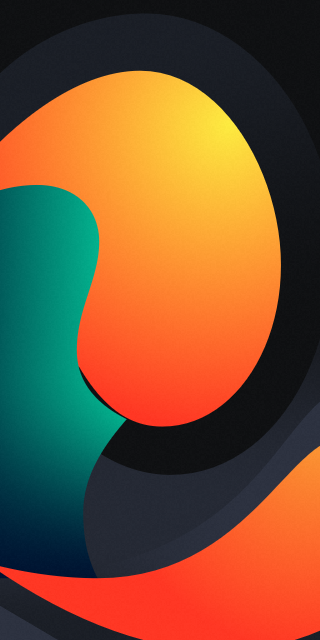
A Shadertoy shader for this background:

```glsl
// Overlapping glossy blobs on a dark ground: a slate halo, a sunny blob,
// a teal ribbon and an orange wave. Each outline is a closed path of cubic
// curves, filled by signed distance; canvas units are 100 wide, 200 high.

const int CURVE_STEPS = 24;

const vec3 BLACK  = vec3(0.060, 0.065, 0.072);
const vec3 SLATE  = vec3(0.145, 0.162, 0.205);
const vec3 STEEL  = vec3(0.175, 0.195, 0.250);
const vec3 SHADOW = vec3(0.105, 0.120, 0.150);
const vec3 YELLOW = vec3(0.990, 0.920, 0.250);
const vec3 AMBER  = vec3(0.980, 0.600, 0.200);
const vec3 RED    = vec3(1.000, 0.215, 0.140);
const vec3 TEAL   = vec3(0.010, 0.690, 0.550);
const vec3 NAVY   = vec3(0.000, 0.070, 0.190);

// Pen state: sample point, current pen position, squared distance, side
struct Path { vec2 p; vec2 pen; float dist2; float side; };

Path moveTo(vec2 p, vec2 start) {
    return Path(p, start, 1e6, -1.0);
}

void lineTo(inout Path path, vec2 b) {
    vec2 a = path.pen, e = b - a, w = path.p - a;
    vec2 q = w - e * clamp(dot(w, e) / max(dot(e, e), 1e-6), 0.0, 1.0);
    path.dist2 = min(path.dist2, dot(q, q));
    if ((a.y > path.p.y) != (b.y > path.p.y) && w.x < e.x * w.y / e.y)
        path.side = -path.side;
    path.pen = b;
}

void curveTo(inout Path path, vec2 b, vec2 c, vec2 d) {
    vec2 a = path.pen;
    for (int i = 1; i <= CURVE_STEPS; i++) {
        float t = float(i) / float(CURVE_STEPS), s = 1.0 - t;
        lineTo(path, s*s*s*a + 3.0*s*s*t*b + 3.0*s*t*t*c + t*t*t*d);
    }
}

// Close the path and return its smooth coverage
float fill(Path path, vec2 start, float pixel) {
    lineTo(path, start);
    return clamp(0.5 + path.side * sqrt(path.dist2) / pixel, 0.0, 1.0);
}

float haloShape(vec2 p, float pixel) {
    vec2 start = vec2(0.0, 177.1);
    Path s = moveTo(p, start);
    curveTo(s, vec2(11.7, 188.3), vec2(28.6, 195.8), vec2(45.6, 195.8));
    curveTo(s, vec2(78.1, 195.8), vec2(104.2, 160.9), vec2(104.2, 124.5));
    curveTo(s, vec2(104.2, 80.2), vec2(80.7, 51.6), vec2(53.4, 51.6));
    curveTo(s, vec2(44.3, 51.6), vec2(35.2, 54.7), vec2(26.0, 62.0));
    lineTo(s, vec2(-10.0, 62.0));
    lineTo(s, vec2(-10.0, 171.0));
    return fill(s, start, pixel);
}

float sunShape(vec2 p, float pixel) {
    vec2 start = vec2(0.0, 155.7);
    Path s = moveTo(p, start);
    curveTo(s, vec2(13.0, 168.2), vec2(28.6, 177.9), vec2(43.8, 177.9));
    curveTo(s, vec2(69.8, 177.9), vec2(87.8, 145.3), vec2(87.8, 117.2));
    curveTo(s, vec2(87.8, 89.3), vec2(71.6, 66.7), vec2(50.8, 66.7));
    curveTo(s, vec2(43.0, 66.7), vec2(33.9, 69.8), vec2(24.7, 85.4));
    lineTo(s, vec2(-10.0, 85.4));
    lineTo(s, vec2(-10.0, 147.0));
    return fill(s, start, pixel);
}

float ribbonShape(vec2 p, float pixel) {
    vec2 start = vec2(-5.2, 138.8);
    Path s = moveTo(p, start);
    curveTo(s, vec2(0.0, 140.9), vec2(5.7, 142.2), vec2(11.7, 142.2));
    curveTo(s, vec2(23.4, 142.2), vec2(31.0, 134.9), vec2(31.0, 124.5));
    curveTo(s, vec2(31.0, 112.8), vec2(24.0, 103.6), vec2(24.0, 90.6));
    curveTo(s, vec2(24.0, 79.7), vec2(31.2, 73.2), vec2(39.6, 69.0));
    curveTo(s, vec2(31.2, 59.4), vec2(26.0, 50.3), vec2(26.0, 39.8));
    curveTo(s, vec2(26.0, 32.0), vec2(27.3, 25.5), vec2(30.5, 19.3));
    lineTo(s, vec2(-5.2, 19.3));
    return fill(s, start, pixel);
}

float waveShape(vec2 p, float pixel) {
    vec2 start = vec2(-2.6, 23.7);
    Path s = moveTo(p, start);
    curveTo(s, vec2(7.8, 21.0), vec2(19.5, 19.3), vec2(30.5, 19.3));
    curveTo(s, vec2(70.3, 19.3), vec2(85.9, 51.6), vec2(100.0, 60.7));
    lineTo(s, vec2(110.0, 67.0));
    lineTo(s, vec2(110.0, 8.0));
    curveTo(s, vec2(75.0, -13.0), vec2(35.0, -3.0), vec2(-2.6, 23.0));
    return fill(s, start, pixel);
}

float bandShape(vec2 p, float pixel) {
    vec2 start = vec2(110.0, 84.0);
    Path s = moveTo(p, start);
    lineTo(s, vec2(100.0, 74.5));
    curveTo(s, vec2(85.9, 62.0), vec2(75.5, 33.3), vec2(31.3, 22.9));
    lineTo(s, vec2(31.3, 10.0));
    lineTo(s, vec2(110.0, 10.0));
    return fill(s, start, pixel);
}

float hash(vec2 cell) {
    vec3 q = fract(cell.xyx * 0.1031);
    q += dot(q, q.yzx + 33.33);
    return fract((q.x + q.y) * q.z);
}

void mainImage(out vec4 fragColor, in vec2 fragCoord) {
    vec2 p = fragCoord / iResolution.xy * vec2(100.0, 200.0);
    float pixel = 200.0 / iResolution.y;

    // Ground and its lighter folds
    vec3 color = mix(SLATE, BLACK, smoothstep(45.0, 130.0, p.y));
    color = mix(SHADOW, color, smoothstep(5.0, 28.0, p.y));
    color = mix(color, STEEL, bandShape(p, pixel) * smoothstep(20.0, 85.0, p.x));
    float corner = 10.7 - 0.59 * p.x - p.y;
    color = mix(color, STEEL, clamp(0.5 + corner / pixel, 0.0, 1.0));

    // Halo: slate at the upper left, black below
    float haloLight = smoothstep(80.0, 190.0, p.y - 0.45 * p.x + 25.0);
    color = mix(color, mix(BLACK, SHADOW, haloLight), haloShape(p, pixel));

    // Sunny blob, lit from its upper right
    float sunFade = clamp(distance(p, vec2(71.6, 161.0)) / 95.0, 0.0, 1.0);
    color = mix(color, mix(YELLOW, RED, sunFade), sunShape(p, pixel));

    // Teal ribbon, sinking into navy
    float tealLight = (0.47 + 0.0175 * p.x) * smoothstep(15.0, 85.0, p.y);
    color = mix(color, mix(NAVY, TEAL, min(tealLight, 1.0)), ribbonShape(p, pixel));

    // Foreground wave
    float waveFade = clamp(distance(p, vec2(100.0, 64.0)) / 68.0, 0.0, 1.0);
    color = mix(color, mix(AMBER, RED, waveFade), waveShape(p, pixel));

    // Fine grain
    color += 0.014 * (hash(floor(p * 2.56)) - 0.5);
    fragColor = vec4(color, 1.0);
}
```
